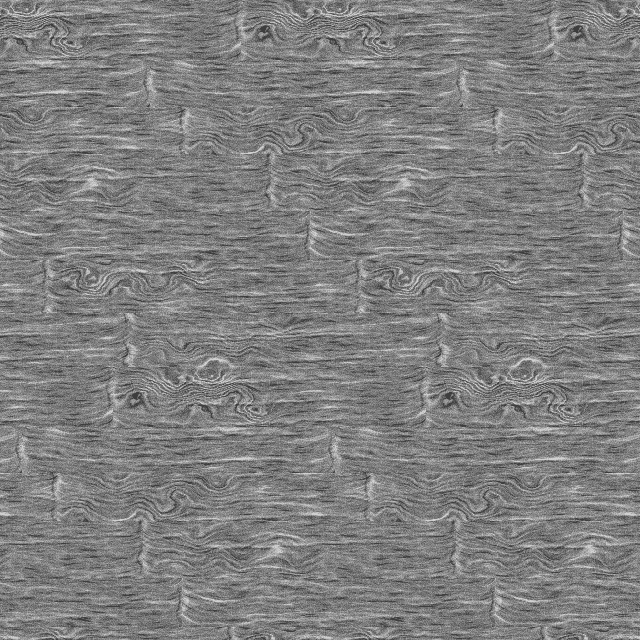
This texture map is drawn by a WebGL 2 fragment shader. Its source:

```glsl
#version 300 es
precision highp float;

uniform vec2 u_resolution;
out vec4 outColor;

// Plank edges down one repeat, joint position and amount of knotty figure per plank
const float EDGES[8] = float[8](0.0, 0.127, 0.257, 0.411, 0.545, 0.689, 0.836, 1.0);
const float JOINTS[7] = float[7](0.48, 0.592, 0.867, 0.992, 0.152, 0.413, 0.36);
const float FIGURE[7] = float[7](0.08, 0.65, 0.45, 0.08, 0.8, 0.5, 1.0);

vec2 hash2(vec2 p) {
    vec2 k = vec2(dot(p, vec2(127.1, 311.7)), dot(p, vec2(269.5, 183.3)));
    return fract(sin(k) * 43758.55);
}

// Distance to the nearest scattered point, centred near zero
float cellular(vec2 p) {
    vec2 cell = floor(p);
    float nearest = 4.0;
    for (int j = -1; j <= 1; j++) {
        for (int i = -1; i <= 1; i++) {
            vec2 neighbour = cell + vec2(i, j);
            vec2 d = neighbour + hash2(neighbour) - p;
            nearest = min(nearest, dot(d, d));
        }
    }
    return sqrt(nearest) - 0.45;
}

float layeredSines(vec2 p, float seed) {
    float sum = 0.0;
    float amplitude = 0.5;
    for (int i = 0; i < 4; i++) {
        sum += amplitude * sin(p.x + seed + 1.6 * sin(p.y + seed * 1.7));
        p = mat2(1.6, 0.9, -0.9, 1.6) * p;
        amplitude *= 0.55;
    }
    return sum;
}

void main() {
    vec2 uv = gl_FragCoord.xy / u_resolution;

    // Repeat lattice: each row of tiles is shifted sideways
    const vec2 tile = vec2(0.489, 0.573);
    float down = (1.0 - uv.y - 0.094) / tile.y;
    float row = floor(down);
    float v = down - row;
    float u = (uv.x + 0.2 * row) / tile.x;

    // Plank and position along it
    int plank = 0;
    for (int i = 1; i < 7; i++) plank += int(step(EDGES[i], v));
    float seed = float(plank) * 7.3 + 2.1;
    float height = (EDGES[plank + 1] - EDGES[plank]) * tile.y;
    float along = fract(u - JOINTS[plank]);
    vec2 q = vec2(along, v - EDGES[plank]) * tile;
    float figure = FIGURE[plank];
    float jointOffset = (along - step(0.5, along)) * tile.x;
    float jointNear = exp(-abs(jointOffset) * 55.0);

    // Grain height, bent by waves, knots and the joint
    float wave = layeredSines(q * vec2(16.0, 38.0), seed);
    float ripple = layeredSines(q * vec2(95.0, 130.0), seed + 4.0);
    float grain = q.y + 0.006 * wave + 0.013 * jointNear;
    float swirl = 0.0;
    for (int k = 0; k < 6; k++) {
        float id = float(k);
        vec2 jitter = hash2(vec2(id, seed));
        vec2 centre = vec2(0.025 + 0.04 * id + 0.03 * jitter.x, height * (0.15 + 0.7 * jitter.y));
        vec2 d = (q - centre) / vec2(0.024, 0.018);
        grain += figure * 0.03 * exp(-dot(d, d)) * (1.0 - 2.0 * mod(id, 2.0));
        swirl += exp(-0.6 * dot(d, d));
    }
    swirl = figure * min(swirl, 1.0);
    grain += ripple * (0.0007 + 0.005 * swirl);

    // Fibres, sharp broken streaks and speckle
    vec2 offset = vec2(seed, seed * 1.3);
    float fibre = cellular(vec2(q.x * 65.0, grain * 300.0) + offset);
    float streak = cellular(vec2(q.x * 13.0, grain * 150.0) + offset * 2.0);
    float speckle = cellular(q * vec2(470.0, 540.0) + offset);
    float patches = 0.5 + 0.5 * sin(wave * 5.0 + q.x * 19.0 + seed);
    float shade = 0.505 + 0.19 * fibre + 0.1 * streak + 0.27 * speckle;
    shade += 0.035 * (patches - 0.5) + 0.02 * wave;
    shade += 0.15 * smoothstep(0.2, 0.4, streak) * (0.4 + patches);
    shade -= 0.13 * smoothstep(0.22, 0.38, -streak) * (1.3 - patches);

    // Contour lines, strongest around knots
    float contour = sin(6.2832 * grain * 105.0 + ripple);
    shade += contour * (0.025 + 0.09 * swirl);
    shade += 0.2 * swirl * pow(max(contour, 0.0), 4.0) * patches;

    // Long pale cracks with a dark lower lip
    for (int i = 0; i < 3; i++) {
        vec2 r = hash2(vec2(float(i) + 9.0, seed));
        float path = height * (0.12 + 0.28 * (float(i) + r.x)) + 0.004 * sin(q.x * 17.0 + r.y * 6.0);
        float dist = q.y - path - 0.01 * jointNear - 0.0018 * ripple;
        float fade = smoothstep(-0.5, 0.6, sin(q.x * 11.0 + r.y * 6.2832)) * (0.45 + 0.55 * r.y);
        fade *= 0.75 + 0.25 * sin(q.x * 90.0 + seed);
        shade += fade * 0.19 * exp(-pow(dist / 0.0021, 2.0));
        shade += fade * 0.05 * exp(-pow((dist + 0.004) / 0.006, 2.0));
        shade -= fade * 0.15 * exp(-pow((dist - 0.004) / 0.0015, 2.0));
    }

    // Ragged butt joint
    float ragged = jointOffset + 0.002 * sin(q.y * 170.0 + seed) + 0.003 * ripple;
    float wornJoint = 0.6 + 0.4 * sin(q.y * 95.0 + seed * 2.0);
    shade += 0.17 * wornJoint * exp(-pow((ragged - 0.003) / 0.0045, 2.0));
    shade += 0.06 * wornJoint * exp(-pow(ragged / 0.014, 2.0));
    shade -= 0.2 * wornJoint * exp(-pow((ragged + 0.006) / 0.0018, 2.0));

    // Faint broken seams between planks
    float seam = min(q.y, height - q.y) + 0.001 * ripple;
    shade += 0.1 * exp(-pow(seam / 0.002, 2.0)) * sin(q.x * 41.0 + seed + ripple * 3.0);

    outColor = vec4(vec3(clamp(shade, 0.24, 0.82)), 1.0);
}
```
